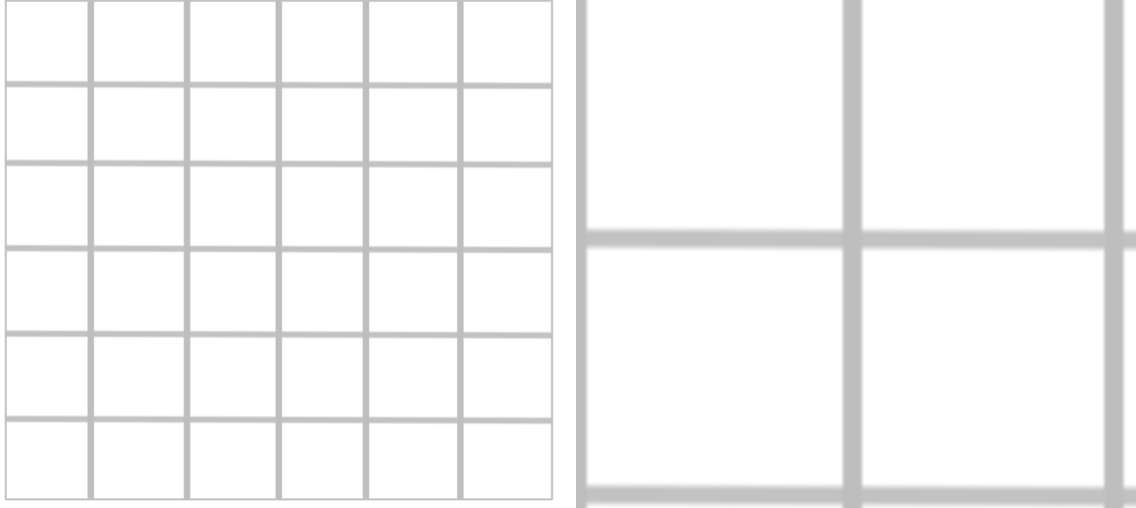
Left, the full canvas; right, a detail of the centre.
This pattern is drawn by a Shadertoy shader. Its source:

```glsl
// Draws a six by six grid of soft grey bars, slightly uneven, in a thin frame on white.

// Coverage of a band, from the distance to its centre line.
float band(float dist, float halfWidth, float blur) {
    return 1.0 - smoothstep(halfWidth - blur, halfWidth + blur, abs(dist));
}

// Signed distance to an axis-aligned box.
float boxDistance(vec2 p, vec2 halfSize) {
    vec2 d = abs(p) - halfSize;
    return length(max(d, 0.0)) + min(max(d.x, d.y), 0.0);
}

void mainImage(out vec4 fragColor, in vec2 fragCoord) {
    // The canvas spans 512 by 464 units at any resolution.
    vec2 p = fragCoord / iResolution.xy * vec2(512.0, 464.0);
    float pixel = 464.0 / iResolution.y;
    float softness = max(0.9, 0.7 * pixel);

    // Uneven bar centres; the rows sink slightly to the right.
    float columns[5] = float[5](83.0, 171.0, 254.9, 334.6, 420.9);
    float rows[5] = float[5](387.2, 315.2, 237.3, 159.3, 81.4);
    float sink = 1.7 * p.x / 512.0;

    float vertical = 0.0;
    float horizontal = 0.0;
    for (int i = 0; i < 5; i++) {
        vertical = max(vertical, band(p.x - columns[i], 2.95, softness));
        horizontal = max(horizontal, band(p.y - rows[i] + sink, 2.75, softness + 0.6));
    }

    // Thin frame, which also bounds the bars.
    float frameDistance = boxDistance(p - vec2(255.0, 235.6), vec2(249.7, 227.7));
    float inside = 1.0 - smoothstep(-softness, softness, frameDistance);
    float frame = band(frameDistance, 0.9, softness);

    // Columns lie over the rows.
    vec3 color = vec3(1.0);
    color = mix(color, vec3(0.76), horizontal * inside);
    color = mix(color, vec3(0.745), vertical * inside);
    color = mix(color, min(color, vec3(0.75)), frame);
    fragColor = vec4(color, 1.0);
}
```
